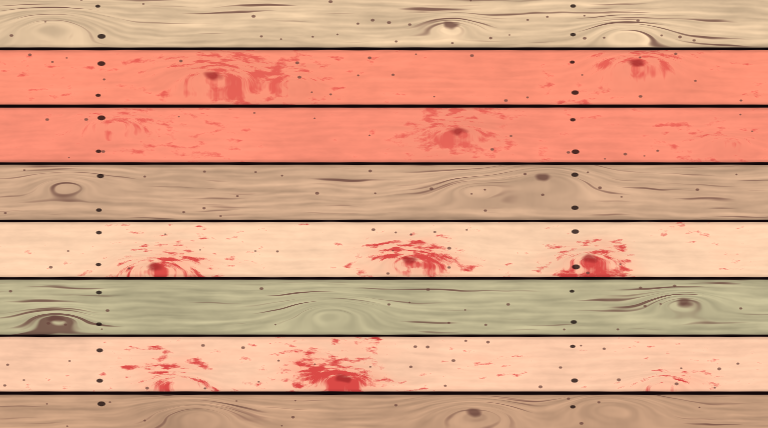
A Shadertoy shader for this texture:

```glsl
// Eight weathered horizontal planks, some bare and some in worn coral or cream paint.

const float PITCH = 0.1341;       // plank height, in canvas heights
const float FIRST_VISIBLE = 0.15; // part of the top plank that is cut off
const float PLANK_LENGTH = 13.33; // visible length, in plank heights

const vec3 GAP_COLOR = vec3(0.07, 0.03, 0.035);
const vec3 CRACK_COLOR = vec3(0.40, 0.26, 0.23);
const vec3 STAIN_COLOR = vec3(0.83, 0.22, 0.22);
const vec3 BLUSH_COLOR = vec3(0.98, 0.60, 0.49);

// rgb: base colour, a: strength of red stain (0 is bare wood)
const vec4 PLANKS[8] = vec4[8](
    vec4(0.87, 0.75, 0.61, 0.0), vec4(0.99, 0.57, 0.46, 0.55),
    vec4(0.98, 0.56, 0.46, 0.5), vec4(0.80, 0.65, 0.53, 0.0),
    vec4(1.00, 0.83, 0.69, 0.85), vec4(0.73, 0.69, 0.55, 0.0),
    vec4(1.00, 0.80, 0.67, 0.85), vec4(0.77, 0.61, 0.49, 0.0));

vec2 hash2(vec2 p) {
    vec3 q = fract(p.xyx * vec3(0.1031, 0.1030, 0.0973));
    q += dot(q, q.yzx + 33.33);
    return fract((q.xx + q.yz) * q.zy);
}

float cornerSlope(vec2 cell, vec2 offset) {
    return dot(hash2(cell) * 2.0 - 1.0, offset);
}

// Gradient noise, roughly -0.7 to 0.7
float noise(vec2 p) {
    vec2 i = floor(p), f = fract(p);
    vec2 u = f * f * f * (f * (f * 6.0 - 15.0) + 10.0);
    vec2 e = vec2(1.0, 0.0);
    float low = mix(cornerSlope(i, f), cornerSlope(i + e, f - e), u.x);
    float high = mix(cornerSlope(i + e.yx, f - e.yx), cornerSlope(i + 1.0, f - 1.0), u.x);
    return mix(low, high, u.y);
}

float fbm(vec2 p) {
    float sum = 0.0, amplitude = 1.0;
    for (int i = 0; i < 4; i++) {
        sum += amplitude * noise(p);
        p = p * 2.03 + 17.3;
        amplitude *= 0.55;
    }
    return sum;
}

// Antialiased coverage of a shape where d is below radius
float coverage(float d, float radius, float px) {
    return clamp((radius - d) / px + 0.5, 0.0, 1.0);
}

// Knots of one plank: x bends the grain, y is the worn halo, z the dark core
vec3 knots(vec2 p, float id) {
    vec3 result = vec3(0.0);
    for (int i = 0; i < 3; i++) {
        vec2 key = vec2(id * 7.0 + 3.0, float(i) * 13.0 + 5.0);
        vec2 place = hash2(key), shape = hash2(key + 41.0);
        vec2 center = vec2((float(i) + 0.1 + 0.8 * place.x) * PLANK_LENGTH / 3.0,
                           0.1 + 0.8 * place.y);
        vec2 d = p - center;
        float size = mix(0.10, 0.22, shape.x);
        vec2 ring = d * vec2(0.35, 1.0) / size;
        vec2 halo = d * vec2(0.9, 1.6);
        vec2 core = d * vec2(0.5, 1.0) + 0.05 * noise(p * 6.0);
        result.x += 2.4 * size * exp(-0.5 * dot(ring, ring));
        result.y += mix(0.4, 1.0, shape.y) * exp(-1.3 * dot(halo, halo));
        result.z += step(0.5, shape.y) * smoothstep(0.09, 0.03, length(core));
    }
    return result;
}

// Two pairs of nail heads on each plank
float nails(vec2 p, float id, float px) {
    float mark = 0.0;
    for (int i = 0; i < 4; i++) {
        vec2 side = vec2(i / 2, i % 2);
        vec2 jitter = hash2(vec2(id * 5.0 + 9.0, float(i) * 11.0)) - 0.5;
        vec2 center = vec2(mix(0.13, 0.75, side.x) * PLANK_LENGTH, mix(0.22, 0.78, side.y));
        vec2 d = (p - center - 0.08 * jitter) * vec2(0.6, 1.0);
        mark = max(mark, coverage(length(d), 0.032 + 0.02 * jitter.x, px));
    }
    return mark;
}

// Sparse small pits, one at most in each cell
float pits(vec2 p, float seed, float px) {
    vec2 g = p * 3.0, cell = floor(g) + seed;
    vec2 place = hash2(cell), kind = hash2(cell + 57.0);
    vec2 d = (fract(g) - 0.25 - 0.5 * place) / 3.0 * vec2(0.7, 1.0);
    return step(0.82, kind.x) * coverage(length(d), mix(0.01, 0.025, kind.y), px);
}

void mainImage(out vec4 fragColor, in vec2 fragCoord) {
    vec2 uv = fragCoord / iResolution.y;
    vec2 board = vec2(uv.x, 1.0 - uv.y) / PITCH + vec2(0.0, FIRST_VISIBLE);
    float px = 1.0 / (iResolution.y * PITCH);
    float id = clamp(floor(board.y), 0.0, 7.0);
    vec2 p = vec2(board.x, board.y - id);
    float seed = id * 37.0;
    vec4 plank = PLANKS[int(id)];
    float painted = step(0.01, plank.a);

    // Grain lines follow a height field that swells round the knots
    vec3 knot = knots(p, id);
    float field = p.y + 0.12 * fbm(p * vec2(0.3, 0.8) + seed) + knot.x;
    float grain = noise(vec2(p.x * 0.5, field * 11.0) + seed)
                + 0.7 * noise(vec2(p.x * 1.6, field * 20.0) + seed + 9.0);
    float patches = fbm(p * vec2(0.45, 1.2) + seed + 71.0);
    float fine = fbm(vec2(p.x * 3.0, field * 8.0) + seed + 23.0);
    vec3 color = plank.rgb * (1.0 + mix(0.17, 0.05, painted) * grain + 0.07 * patches + 0.04 * fine);

    // Bare wood: dark cracks along the grain
    float crack = noise(vec2(p.x * 0.6, field * 17.0) + seed + 5.0) + 0.35 * patches + 0.15 * knot.y;
    color = mix(color, CRACK_COLOR, (1.0 - painted) * 0.75 * smoothstep(0.24, 0.58, crack));

    // Painted wood: broad blush and ragged red wear
    float wear = 0.7 * knot.y + 0.6 * patches;
    color = mix(color, BLUSH_COLOR, painted * 0.5 * smoothstep(0.0, 0.8, wear));
    color = mix(color, STAIN_COLOR, plank.a * smoothstep(0.36, 0.85, wear + 0.9 * fine));

    // Knot cores, nails and pits
    vec3 coreColor = mix(CRACK_COLOR, STAIN_COLOR * 0.75, painted);
    color = mix(color, coreColor, 0.75 * min(knot.z, 1.0));
    color = mix(color, GAP_COLOR, 0.75 * nails(p, id, px));
    color = mix(color, CRACK_COLOR, 0.7 * pits(p, seed, px));

    // Shaded edges and uneven dark gaps
    float seam = floor(board.y + 0.5);
    float edge = abs(board.y - seam);
    float gap = mix(0.017, 0.030, hash2(vec2(seam, 4.0)).x) + 0.008 * noise(vec2(board.x * 2.0, seam));
    color *= 1.0 - 0.16 * smoothstep(0.09, 0.02, edge);
    color = mix(color, GAP_COLOR, coverage(edge, gap, px));
    fragColor = vec4(clamp(color, 0.0, 1.0), 1.0);
}
```
